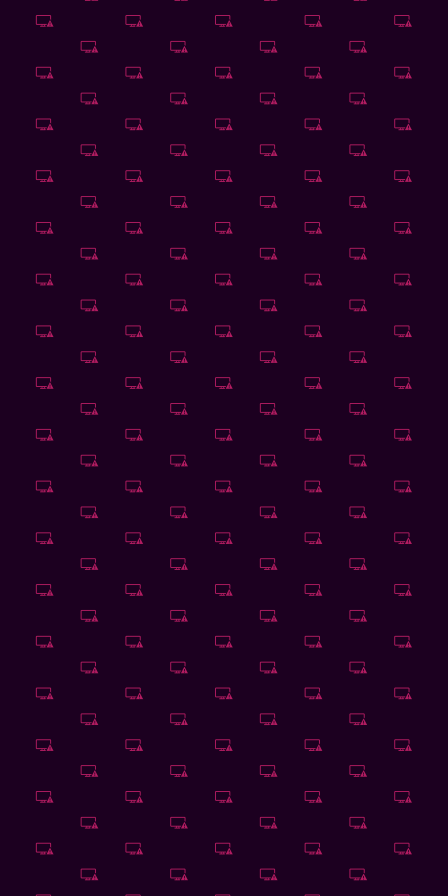
Give the GLSL for this pattern, as a Shadertoy shader.

```glsl
// Small outlined desktop monitors, each with a solid warning triangle, on a dark plum ground.
// Two interleaved lattices make a staggered grid; each icon is built from distance
// functions and averaged over sub-pixel samples so its thin strokes stay smooth.

const float ICON_SCALE = 576.0; // icon units across the canvas width

float boxDistance(vec2 p, vec2 halfSize) {
    vec2 d = abs(p) - halfSize;
    return length(max(d, 0.0)) + min(max(d.x, d.y), 0.0);
}

// Upright triangle with softened corners, apex at the origin, y pointing down
float triangleDistance(vec2 p) {
    float side = dot(vec2(abs(p.x), p.y), vec2(0.886, -0.464));
    return max(max(side, p.y - 8.6), -p.y + 0.4);
}

float iconDistance(vec2 p) {
    // Screen outline
    float screen = abs(boxDistance(p - vec2(-1.7, -1.4), vec2(8.4, 4.9)) - 0.8) - 0.6;

    // Two legs and the foot
    float legs = boxDistance(vec2(abs(p.x + 2.0) - 1.6, p.y - 5.4), vec2(0.5, 1.1));
    float foot = boxDistance(p - vec2(-2.0, 6.7), vec2(4.0, 0.6));

    // Warning sign with its mark cut out, and a gap around it
    float sign_ = triangleDistance(p - vec2(6.7, -1.4));
    float mark = min(boxDistance(p - vec2(6.7, 3.1), vec2(0.5, 1.4)),
                     length(p - vec2(6.7, 5.8)) - 0.6);
    float monitor = max(min(screen, min(legs, foot)), 1.1 - sign_);
    return min(monitor, max(sign_, -mark));
}

// Nearest icon of one lattice; columns outside the given range stay empty
float latticeDistance(vec2 p, vec2 firstCentre, float lastColumn) {
    vec2 period = vec2(0.2, 0.2 / sqrt(3.0));
    vec2 cell = round((p - firstCentre) / period);
    if (cell.x < 0.0 || cell.x > lastColumn) return 1e3;
    return iconDistance((p - firstCentre - cell * period) * ICON_SCALE);
}

void mainImage(out vec4 fragColor, in vec2 fragCoord) {
    const int SAMPLES = 4;
    float sampleSize = ICON_SCALE / (iResolution.x * float(SAMPLES));
    float coverage = 0.0;

    for (int j = 0; j < SAMPLES; j++) {
        for (int i = 0; i < SAMPLES; i++) {
            vec2 offset = (vec2(i, j) + 0.5) / float(SAMPLES) - 0.5;
            vec2 p = fragCoord + offset;
            p = vec2(p.x, iResolution.y - p.y) / iResolution.x;

            // Rows of five, with rows of four set between them
            float d = min(latticeDistance(p, vec2(0.1, 0.047), 4.0),
                          latticeDistance(p, vec2(0.2, 0.1047), 3.0));
            coverage += clamp(0.5 - d / sampleSize, 0.0, 1.0);
        }
    }
    coverage /= float(SAMPLES * SAMPLES);

    vec3 plum = vec3(0.11, 0.0, 0.125);
    vec3 magenta = vec3(0.70, 0.11, 0.38);
    fragColor = vec4(mix(plum, magenta, coverage), 1.0);
}
```
